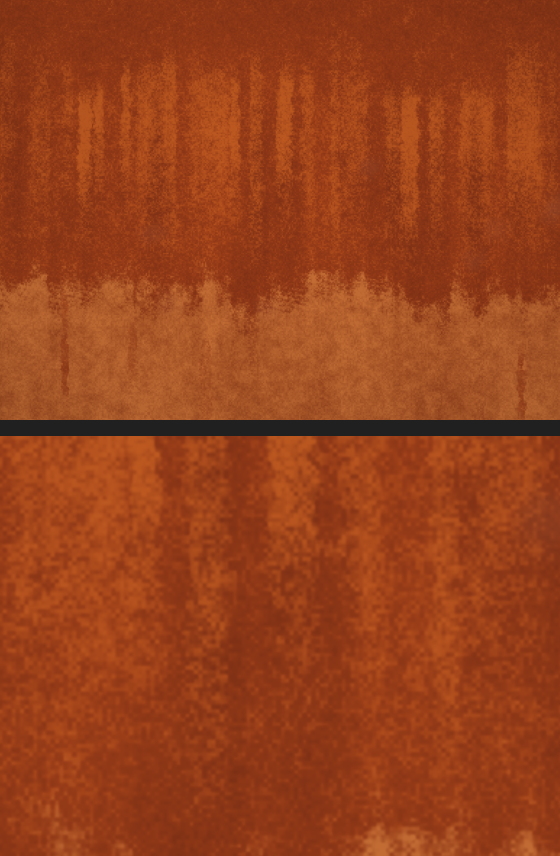
Top, the full canvas; bottom, a detail of the centre.
Write a Shadertoy shader that draws this texture.

```glsl
// Rusty painted metal: a dark upper coat, worn orange columns in the middle
// and a paler worn band below, crossed by dark vertical drips.
// A soft wear field is broken up by fine grain, then mapped to rust colours.

const vec3 DEEP_RUST = vec3(0.465, 0.175, 0.078);
const vec3 RUST = vec3(0.600, 0.238, 0.092);
const vec3 ORANGE = vec3(0.735, 0.350, 0.125);
const vec3 BROWN = vec3(0.590, 0.275, 0.120);
const vec3 TAN = vec3(0.730, 0.405, 0.195);
const vec3 DUST = vec3(0.680, 0.400, 0.280);

float hash(vec2 p) {
    vec3 q = fract(vec3(p.xyx) * 0.1031);
    q += dot(q, q.yzx + 33.33);
    return fract((q.x + q.y) * q.z);
}

float noise(vec2 p) {
    vec2 i = floor(p), f = fract(p);
    f = f * f * (3.0 - 2.0 * f);
    float low = mix(hash(i), hash(i + vec2(1, 0)), f.x);
    float high = mix(hash(i + vec2(0, 1)), hash(i + vec2(1, 1)), f.x);
    return mix(low, high, f.y);
}

float fbm(vec2 p) {
    float sum = 0.0, weight = 0.5;
    for (int i = 0; i < 4; i++) {
        sum += weight * noise(p);
        p = mat2(0.8, 0.6, -0.6, 0.8) * p * 2.03 + 17.3;
        weight *= 0.5;
    }
    return sum / 0.9375;
}

// Smooth noise stretched into upright streaks
float streaks(vec2 p, float across, float along) {
    return 0.65 * noise(p * vec2(across, along))
         + 0.35 * noise(p * vec2(across * 2.7, along * 2.0) + 31.0);
}

// Soft interval: one between low and high, zero outside
float band(float x, float low, float high, float soft) {
    return smoothstep(low - soft, low + soft, x)
         * (1.0 - smoothstep(high - soft, high + soft, x));
}

// Worn upright patches: one crisp side, one soft side, fading lower ends
float wornColumns(vec2 p, float count, float seed) {
    float wear = 0.0;
    for (float i = 0.0; i < count; i++) {
        vec2 id = vec2(i, seed);
        float center = (i + 0.25 + 0.5 * hash(id)) * 1.34 / count;
        float halfWidth = mix(0.12, 0.42, hash(id + 11.0)) * 1.1 / count;
        float top = 0.76 + 0.15 * pow(hash(id + 23.0), 2.0);
        float bottom = mix(0.42, 0.60, hash(id + 37.0));
        float strength = mix(0.2, 0.85, hash(id + 51.0));
        float offset = (p.x - center) * (hash(id + 63.0) < 0.5 ? 1.0 : -1.0);
        float across = smoothstep(-halfWidth - 0.006, -halfWidth + 0.006, offset)
                     * (1.0 - smoothstep(0.3 * halfWidth, 1.2 * halfWidth, offset));
        float down = smoothstep(bottom - 0.14, bottom + 0.12, p.y)
                   * (1.0 - smoothstep(top - 0.02, top + 0.06, p.y));
        wear = max(wear, across * down * strength);
    }
    return wear;
}

// Narrow dark runs, each starting and ending at its own height
float drips(vec2 p, float count, float seed) {
    float cover = 0.0;
    for (float i = 0.0; i < count; i++) {
        vec2 id = vec2(i, seed);
        float center = (i + hash(id)) * 1.34 / count;
        float width = mix(0.001, 0.017, pow(hash(id + 7.0), 2.0));
        float low = 0.34 * hash(id + 19.0) - 0.24;
        float high = low + mix(0.10, 0.32, hash(id + 29.0));
        float along = band(p.y, low, high, 0.06);
        float across = band(p.x, center - width, center + width, 0.007);
        cover = max(cover, along * across * mix(0.3, 1.0, hash(id + 43.0)));
    }
    return cover;
}

void mainImage(out vec4 fragColor, in vec2 fragCoord) {
    vec2 p = fragCoord / iResolution.y;
    float aspect = iResolution.x / iResolution.y;

    // Ragged coordinates and several scales of texture
    vec2 q = p + vec2(0.012 * (noise(p * vec2(130.0, 80.0)) - 0.5), 0.0);
    float grain = 0.65 * noise(p * 290.0) + 0.35 * noise(p * 135.0 + 41.0) - 0.5;
    float mottle = fbm(p * 38.0 + 3.0) - 0.5;
    float streak = streaks(q, 24.0, 1.8) - 0.5;
    float cloud = fbm(p * 4.0 + 9.0) - 0.5;

    // Worn middle columns over a thin general wear
    float columns = max(wornColumns(q, 9.0, 3.0), 0.65 * wornColumns(q, 21.0, 8.0));
    float middle = band(p.y, 0.34, 0.82, 0.12);
    columns = columns * (0.85 + 1.0 * cloud) + middle * (0.13 + 0.35 * streak + 0.3 * cloud);

    // Pale lower band with a gradual rim and slanted brush hatching
    float edge = 0.30 + 0.16 * streak + 0.12 * cloud + 0.06 * mottle;
    float lower = 1.0 - smoothstep(edge - 0.09, edge + 0.07, p.y);
    float hatch = sin(p.y * 480.0 + p.x * 120.0 + 9.0 * fbm(p * 6.0));
    lower += 0.10 * hatch * band(p.y, 0.15, 0.34, 0.05) * smoothstep(-0.15, 0.2, cloud);
    float runs = max(drips(q, 13.0, 5.0), 0.75 * drips(q, 27.0, 14.0));
    runs *= clamp(0.85 + 1.2 * mottle + 0.6 * grain, 0.0, 1.0);
    lower *= 1.0 - 0.8 * runs;

    // Grain breaks the wear into speckles
    float orangeCover = smoothstep(0.05, 0.95, columns + 0.60 * grain + 0.35 * mottle);
    float tanCover = smoothstep(0.10, 0.80, lower + 0.45 * grain + 0.30 * mottle);
    float tone = 0.62 + 0.70 * streak * band(p.y, 0.05, 0.80, 0.15)
               + 0.45 * cloud + 0.65 * grain + 0.30 * mottle;
    float paleTone = 0.60 + 0.75 * grain + 0.9 * mottle + 0.6 * cloud + 0.5 * streak;
    vec3 color = mix(DEEP_RUST, RUST, clamp(tone, -0.1, 1.3));
    color = mix(color, ORANGE, 0.85 * orangeCover * (1.0 - tanCover));
    color = mix(color, mix(BROWN, TAN, clamp(paleTone, 0.0, 1.1)), 0.95 * tanCover);

    // Scattered dusty smudges
    for (float i = 0.0; i < 8.0; i++) {
        vec2 center = vec2(1.33 * hash(vec2(i, 61.0)), 0.25 + 0.5 * hash(vec2(i, 67.0)));
        float smudge = 1.0 - smoothstep(0.0, 0.045, length(p - center) + 0.04 * mottle);
        color = mix(color, DUST, 0.14 * smudge);
    }

    // Darker corners
    vec2 centered = (p - vec2(0.5 * aspect, 0.5)) / vec2(aspect, 1.0);
    color *= 1.04 - 0.22 * dot(centered, centered);
    fragColor = vec4(color, 1.0);
}
```
